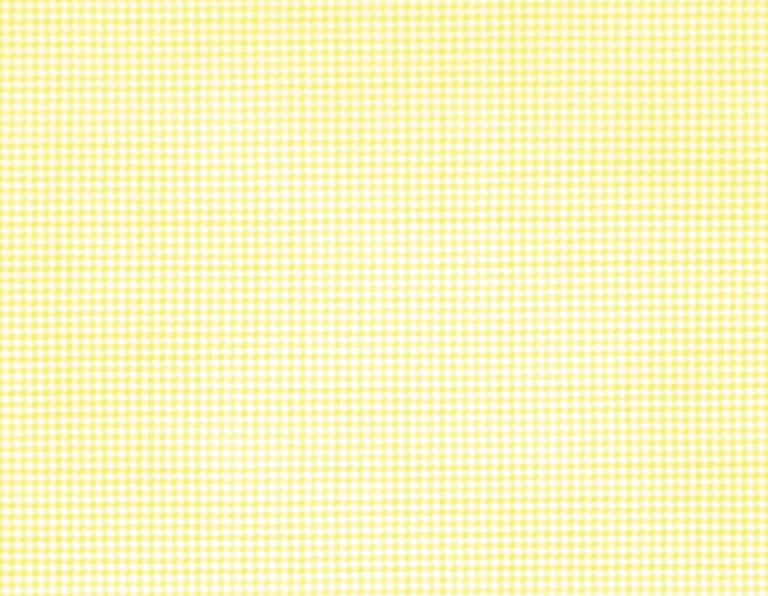
This pattern is drawn by a Shadertoy shader. Its source:

```glsl
const float TAU = 6.2831853;
const vec2 CHECKS = vec2(66.0, 53.0);
const vec3 WHITE_COTTON = vec3(1.0, 0.996, 0.965);
const vec3 PALE_YELLOW = vec3(0.984, 0.968, 0.75);
const vec3 WARM_YELLOW = vec3(0.98, 0.952, 0.62);
const vec3 DEEP_YELLOW = vec3(0.958, 0.935, 0.50);

float hash(vec2 p) {
    p = fract(p * vec2(0.1031, 0.1137));
    p += dot(p, p.yx + 33.33);
    return fract((p.x + p.y) * p.x * 57.0);
}

// Slow drift in -1..1 from layered sines
float drift(vec2 p, float seed) {
    float sum = 0.0, amplitude = 0.5;
    for (int i = 0; i < 3; i++) {
        sum += amplitude * sin(p.x + seed + 1.7 * sin(p.y + seed));
        p = mat2(1.6, 1.2, -1.2, 1.6) * p;
        amplitude *= 0.5;
    }
    return sum;
}

// Distance to the nearest scattered fibre knot, in cells
float cellular(vec2 p) {
    vec2 cell = floor(p);
    float nearest = 2.0;
    for (int y = -1; y <= 1; y++)
    for (int x = -1; x <= 1; x++) {
        vec2 id = cell + vec2(x, y);
        vec2 knot = id + vec2(hash(id), hash(id + 71.0));
        nearest = min(nearest, length(p - knot));
    }
    return nearest;
}

// Soft dyed band covering half of each repeat
float band(float x, float softness) {
    return smoothstep(-softness, softness, cos(TAU * x));
}

// Strength of the dye in one numbered band
float dyeStrength(float x, float seed) {
    return 1.0 + 0.24 * (hash(vec2(floor(x + 0.5), seed)) - 0.5);
}

// Uneven dye: heavier toward the top and the left and right edges
float broadTone(vec2 uv) {
    float edges = pow(abs(uv.x - 0.5) * 2.0, 3.0);
    float top = smoothstep(0.5, 1.0, uv.y);
    float patches = drift(uv * vec2(6.0, 5.0), 9.0) + 0.6 * drift(uv * vec2(17.0, 13.0), 4.0);
    return 0.07 * edges + 0.10 * top - 0.06 + 0.07 * patches;
}

vec3 dyeColour(float dye) {
    vec3 colour = mix(WHITE_COTTON, PALE_YELLOW, clamp(dye / 0.5, 0.0, 1.0));
    colour = mix(colour, WARM_YELLOW, clamp((dye - 0.5) / 0.26, 0.0, 1.0));
    return mix(colour, DEEP_YELLOW, clamp((dye - 0.76) / 0.24, 0.0, 1.1));
}

void mainImage(out vec4 fragColor, in vec2 fragCoord) {
    vec2 uv = fragCoord / iResolution.xy;

    // Cloth lies slightly skewed, with gently wavering threads
    vec2 weave = uv * CHECKS;
    weave.y -= 0.7 * uv.x + 0.08 * drift(uv * 7.0, 2.0);
    weave.x += 0.08 * drift(uv.yx * 8.0, 5.0);

    // Warp and weft bands, the weft stepping slightly along the twill
    float twill = 0.04 * sin(TAU * weave.x);
    float warp = band(weave.x, 0.95) * dyeStrength(weave.x, 3.0);
    float weft = band(weave.y - twill, 0.95) * dyeStrength(weave.y, 19.0);

    // Contrast of the checks fades toward the top
    float contrast = mix(0.95, 0.8, smoothstep(0.5, 1.0, uv.y));
    float dye = 0.5 + contrast * (0.48 * warp + 0.52 * weft - 0.5);

    // Fibre grain and broad unevenness
    dye += 0.16 * (cellular(weave * 2.1) - 0.45) + broadTone(uv);

    fragColor = vec4(dyeColour(dye), 1.0);
}
```
